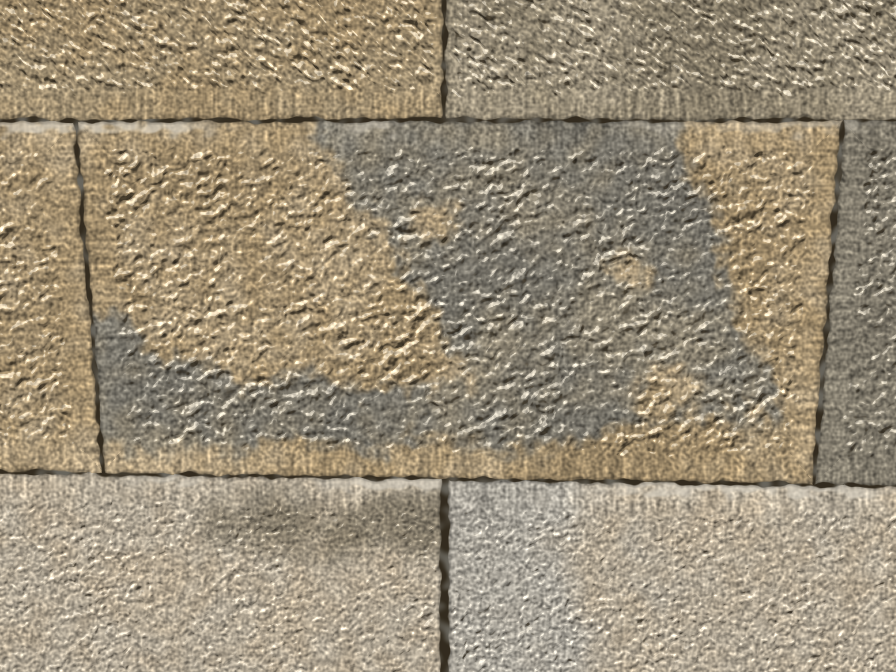
Reproduce this texture procedurally as a Shadertoy shader.

```glsl
const vec3 OCHRE = vec3(0.63, 0.55, 0.42);
const vec3 GREY = vec3(0.48, 0.465, 0.425);
const vec3 OLIVE = vec3(0.54, 0.50, 0.42);
const vec3 PALE = vec3(0.71, 0.67, 0.60);
const vec3 CHALK = vec3(0.85, 0.82, 0.76);
const vec3 SHADOW = vec3(0.20, 0.17, 0.12);

vec2 hashGradient(vec2 cell) {
    vec3 h = fract(cell.xyx * vec3(0.1031, 0.1030, 0.0973));
    h += dot(h, h.yzx + 33.33);
    return 2.0 * fract((h.xx + h.yz) * h.zy) - 1.0;
}

float gradientNoise(vec2 p) {
    vec2 i = floor(p), f = fract(p);
    vec2 w = f * f * f * (f * (f * 6.0 - 15.0) + 10.0);
    vec2 e = vec2(0, 1);
    float low = mix(dot(hashGradient(i), f), dot(hashGradient(i + e.yx), f - e.yx), w.x);
    float high = mix(dot(hashGradient(i + e), f - e), dot(hashGradient(i + 1.0), f - 1.0), w.x);
    return mix(low, high, w.y);
}

float fbm(vec2 p) {
    float sum = 0.0, amp = 0.6;
    for (int k = 0; k < 4; k++) {
        sum += amp * gradientNoise(p);
        p = p * 2.03 + 17.3;
        amp *= 0.5;
    }
    return sum;
}

// Chiselled surface: flakes, chips and crumbs
float chiselHeight(vec2 p) {
    p += 0.008 * vec2(gradientNoise(p * 36.0), gradientNoise(p * 38.0 + 40.0));
    p += 0.004 * vec2(gradientNoise(p * 95.0 + 5.0), gradientNoise(p * 95.0 + 70.0));
    return 0.9 * gradientNoise(p * vec2(43, 66)) + 0.55 * gradientNoise(p * vec2(88, 118) + 9.0)
         + 0.30 * gradientNoise(p * vec2(150, 180) + 23.0);
}

// Grey crust on the middle block; negative inside
float crustDistance(vec2 p) {
    p += 0.08 * vec2(fbm(p * 10.0), fbm(p * 10.0 + 31.0));
    float band = max(0.66 - 0.62 * (p.y - 0.5) - p.x, p.x - 1.11 + 0.3 * (p.y - 0.5));
    float foot = max(p.y - 0.43 - 0.09 * smoothstep(0.36, 0.16, p.x), p.x - 1.08);
    float d = max(min(band, foot), 0.335 + 0.05 * smoothstep(0.75, 1.1, p.x) - p.y);
    d = max(d, 0.042 - length(p - vec2(0.65, 0.67)));
    d = max(d, 0.026 - length(p - vec2(0.94, 0.60)));
    return max(d, 0.038 - length((p - vec2(0.99, 0.41)) * vec2(0.8, 1)));
}

vec3 stoneColor(vec2 p, float row, float id) {
    float weather = fbm(p * 5.0 + row * 7.0);
    float blotch = smoothstep(-0.25, 0.35, weather + 0.5 * gradientNoise(p * 28.0));
    vec3 color;
    if (row > 0.5) {
        color = id < 0.5 ? mix(OCHRE, OLIVE, 0.45 * blotch) : mix(OLIVE, PALE, 0.25 * blotch);
    } else if (row > -0.5) {
        vec3 bare = mix(OCHRE, PALE, 0.3 * blotch);
        vec3 crust = mix(GREY, OLIVE, 0.65 * blotch);
        float edge = crustDistance(p) + 0.03 * gradientNoise(p * 55.0);
        color = abs(id) < 0.5 ? mix(crust, bare, smoothstep(-0.018, 0.018, edge))
              : id < 0.0 ? bare : mix(GREY, OLIVE, 0.4);
    } else {
        color = mix(PALE, vec3(0.64, 0.58, 0.49), 0.6 * blotch);
        float cool = step(0.5, id) * smoothstep(1.0, 0.80, p.x + 0.4 * weather);
        color = mix(color, vec3(0.66, 0.65, 0.62), 0.7 * cool);
        float stain = smoothstep(0.17, 0.03, length((p - vec2(0.50, 0.21)) * vec2(0.7, 2.2)) + 0.35 * weather);
        color = mix(color, OLIVE * 0.85, 0.7 * stain * step(id, 0.5));
    }
    return color * (1.0 + 0.18 * weather);
}

void mainImage(out vec4 fragColor, in vec2 fragCoord) {
    vec2 p = fragCoord / iResolution.y;
    float px = 1.0 / iResolution.y;

    // Staggered courses with slightly leaning joints
    vec2 wobble = 0.006 * vec2(fbm(p * 20.0), fbm(p * 20.0 + 55.0));
    float y = p.y + wobble.y + 0.016 * (p.x - 0.6) * smoothstep(0.8, 0.3, p.y);
    float course = (y - 0.288) / 0.533;
    float row = floor(course);
    float odd = mod(row, 2.0);
    float u = (p.x + wobble.x - 0.683 + 0.022 * odd) / (1.1 + 0.16 * (p.y - 0.555)) + 0.5 + 0.5 * odd;
    float id = floor(u);
    float sideGap = min(fract(u), 1.0 - fract(u)) * 1.1;
    float topGap = (1.0 - fract(course)) * 0.533;
    float bedGap = min(topGap, fract(course) * 0.533);

    // Rough field inside a tooled margin
    float ragged = 0.022 * gradientNoise(p * 45.0);
    float sideInset = sideGap - mix(0.040, 0.012, odd);
    float inset = min(bedGap - 0.044, sideInset) + ragged;
    float field = smoothstep(-0.004, 0.006, inset);

    // Relief lit from above
    bool upper = row > 0.5, lower = row < -0.5;
    vec2 q = p + vec2(id, row) * 3.7;
    q.y -= (upper ? -0.40 : 0.22) * p.x;
    q *= lower ? 1.4 : upper ? 1.15 : 1.0;
    float relief = chiselHeight(q) - chiselHeight(q + vec2(-0.0025, 0.0058));
    relief *= field * (lower ? 1.0 : 1.5) * (1.0 + 0.7 * gradientNoise(p * 9.0));

    vec3 color = stoneColor(p, row, id);
    color *= 1.0 + 0.40 * clamp(relief, -1.0, 1.0);
    vec3 ledge = mix(CHALK, color * 1.35, 0.35);
    color = mix(color, ledge, 0.85 * smoothstep(0.30, 0.62, relief));
    color = mix(color, SHADOW, 0.7 * smoothstep(0.32, 1.0, -relief));

    // Fine strokes run across each margin
    vec2 stroke = sideInset < bedGap - 0.044 ? p.yx : p;
    float tooling = gradientNoise(stroke * vec2(150, 18));
    color *= 1.0 + (1.0 - field) * (0.03 + 0.40 * tooling);

    // Pitted grain at two scales
    color *= 1.0 + 0.50 * gradientNoise(p * 178.0) + 0.30 * gradientNoise(p * 95.0 + 8.0);

    // Chipped pale arrises below the bed joints
    float chip = smoothstep(0.022, 0.006, topGap + 0.03 * gradientNoise(p * vec2(40, 70)));
    color = mix(color, CHALK, 0.7 * chip * smoothstep(-0.15, 0.25, gradientNoise(p * vec2(6, 2))));

    // Narrow open joints, broken by mortar and crumbled edges
    float joint = min(bedGap - 0.002, sideGap - (lower ? 0.007 : 0.003)) + 0.007 * gradientNoise(p * 48.0);
    vec3 gap = mix(SHADOW, GREY * 0.85, smoothstep(-0.1, 0.4, gradientNoise(p * 38.0 + 3.0)));
    color *= 1.0 - 0.22 * smoothstep(0.006, 0.0, joint);
    color = mix(gap, color, smoothstep(-px, px, joint));

    fragColor = vec4(clamp(color, 0.0, 1.0), 1.0);
}
```
